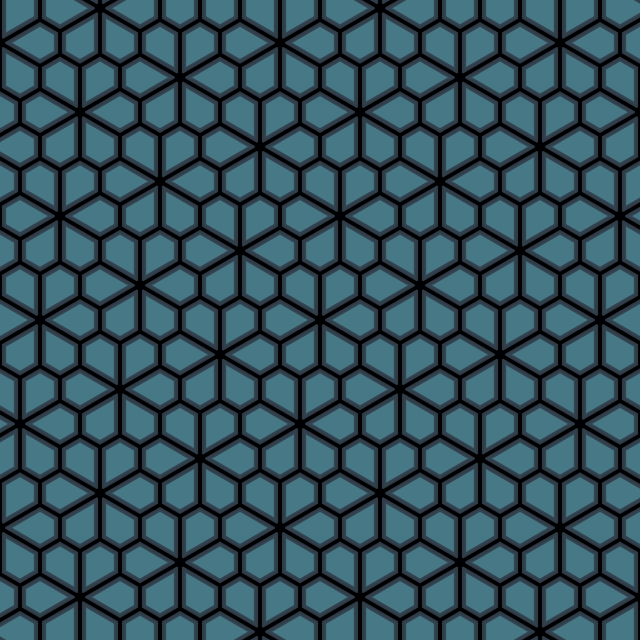
Write a three.js fragment shader that draws this pattern.

```glsl
// Floret pentagon tiling: six-petal flowers of teal cells with slate rims and black seams.
// Cells are the Voronoi regions of a triangular lattice with every seventh site removed;
// each removed site becomes a flower centre where six seams meet.

#define SITES_ACROSS 16.0
#define SEAM_HALF_WIDTH 0.048
#define RIM_INSET 0.1535
#define HUB_RADIUS 0.13
#define SEAM_COLOR vec3(0.0, 0.0, 0.008)
#define RIM_OUTER_COLOR vec3(0.18, 0.23, 0.27)
#define RIM_INNER_COLOR vec3(0.20, 0.265, 0.315)
#define CELL_COLOR vec3(0.28, 0.47, 0.52)

varying vec2 vUv;

const float ROW_HEIGHT = 0.8660254;

vec2 latticeToPlane(vec2 site) {
  return vec2(site.x + 0.5 * site.y, site.y * ROW_HEIGHT);
}

vec2 planeToLattice(vec2 p) {
  float row = p.y / ROW_HEIGHT;
  return vec2(p.x - 0.5 * row, row);
}

// Removed sites form a sublattice of index seven.
bool isHub(vec2 site) {
  return mod(site.x + 5.0 * site.y + 0.5, 7.0) < 1.0;
}

// Returns the distance to the nearest cell edge (x) and flower centre (y).
vec2 floretDistances(vec2 p) {
  vec2 base = floor(planeToLattice(p) + 0.5);
  float nearest = 1e3;
  float second = 1e3;
  float hub = 1e3;
  for (int j = -2; j <= 2; j++) {
    for (int i = -2; i <= 2; i++) {
      vec2 site = base + vec2(float(i), float(j));
      vec2 offset = p - latticeToPlane(site);
      float d = dot(offset, offset);
      if (isHub(site)) {
        hub = min(hub, d);
      } else {
        second = min(second, max(nearest, d));
        nearest = min(nearest, d);
      }
    }
  }
  // Adjacent sites are one unit apart, so this is the exact bisector distance.
  return vec2(0.5 * (second - nearest), sqrt(hub));
}

// Antialiased step, one pixel wide.
float softStep(float edge, float x, float pixel) {
  return clamp((x - edge) / pixel + 0.5, 0.0, 1.0);
}

void main() {
  vec2 p = (vUv - 0.5) * SITES_ACROSS;
  float pixel = max(fwidth(p.x), fwidth(p.y));
  vec2 dist = floretDistances(p);

  // Cell face and its slightly graded rim
  float rimDepth = smoothstep(SEAM_HALF_WIDTH, RIM_INSET, dist.x);
  vec3 color = mix(RIM_OUTER_COLOR, RIM_INNER_COLOR, rimDepth);
  color = mix(color, CELL_COLOR, softStep(RIM_INSET, dist.x, pixel));

  // Seams and the round hubs where six of them meet
  float clearOfSeam = min(dist.x - SEAM_HALF_WIDTH, dist.y - HUB_RADIUS);
  color = mix(SEAM_COLOR, color, softStep(0.0, clearOfSeam, pixel));

  gl_FragColor = vec4(color, 1.0);
}
```
